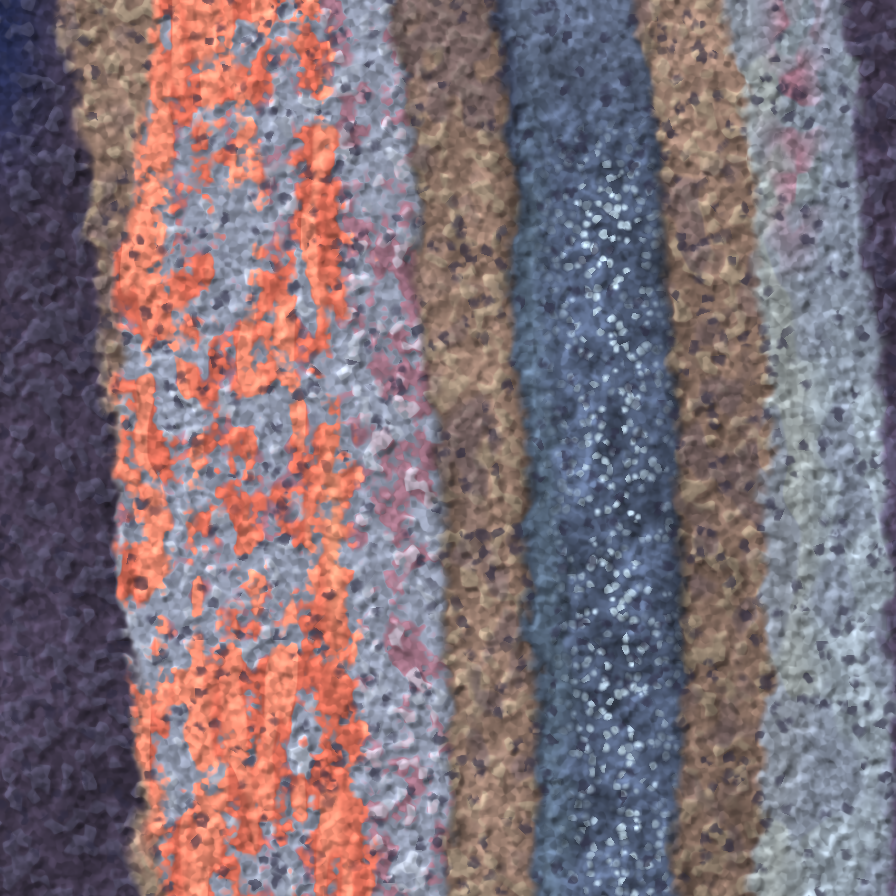
Give the GLSL for this texture, as a WebGL 1 fragment shader.

```glsl
precision highp float;
uniform vec2 u_resolution;

#define GRAIN_SCALE 84.0
#define PIT_SCALE 56.0
#define SPARK_SCALE 92.0
#define EDGE_SOFT 0.008
#define RELIEF 0.42
#define ORANGE vec3(0.88, 0.44, 0.36)
#define LICHEN vec3(0.57, 0.60, 0.68)
#define MAUVE vec3(0.60, 0.43, 0.50)
#define OCHRE vec3(0.55, 0.45, 0.40)
#define SLATE vec3(0.30, 0.35, 0.45)
#define BARK vec3(0.23, 0.20, 0.27)
#define PALE vec3(0.56, 0.61, 0.66)

vec3 hash3(vec2 c) {
  vec3 q = fract(c.xyx * vec3(0.1031, 0.1030, 0.0973));
  q += dot(q, q.yxz + 33.33);
  return fract((q.xxy + q.yzz) * q.zyx);
}

// x: distance to nearest point, y: smoothly blended cell value, z: nearest cell value
vec3 cells(vec2 p) {
  vec2 base = floor(p);
  float nearest = 9.0, id = 0.0, sum = 0.0, weight = 0.0;
  for (int j = -1; j <= 1; j++) {
    for (int i = -1; i <= 1; i++) {
      vec2 c = base + vec2(float(i), float(j));
      vec3 h = hash3(c);
      vec2 d = c + h.xy - p;
      float d2 = dot(d, d);
      float w = exp(-6.0 * d2);
      sum += w * h.z;
      weight += w;
      if (d2 < nearest) { nearest = d2; id = h.z; }
    }
  }
  return vec3(sqrt(nearest), sum / weight, id);
}

// Curve through x positions at the bottom, middle and top
float curve(float y, float low, float mid, float top) {
  return low * (2.0 * y - 1.0) * (y - 1.0) + mid * 4.0 * y * (1.0 - y) + top * y * (2.0 * y - 1.0);
}

float past(float x, float edge) {
  return smoothstep(-EDGE_SOFT, EDGE_SOFT, x - edge);
}

float bump(float x, float center, float width) {
  float d = (x - center) / width;
  return exp(-d * d);
}

void main() {
  vec2 p = gl_FragCoord.xy / u_resolution;
  float y = p.y;

  // Shared noise layers
  vec3 grain = cells(p * GRAIN_SCALE);
  float shifted = cells(p * GRAIN_SCALE + vec2(-0.35, 0.45)).y;
  float relief = grain.y - shifted;
  float fine = cells(p * GRAIN_SCALE * 1.9 + 31.0).y - 0.5;
  float clump = cells(p * vec2(46.0, 36.0) + 71.0).y;
  float blotch = cells(p * vec2(25.0, 15.0) + 7.0).y;
  float broad = cells(p * vec2(11.0, 6.0) + 19.0).y;
  float streak = cells(p * vec2(70.0, 11.0) + 43.0 + 0.8 * blotch).y;
  vec3 pit = cells(p * PIT_SCALE + 11.0);
  vec3 spark = cells(p * SPARK_SCALE + 57.0);

  // Ragged vertical bands
  float x = p.x + 0.003 * sin(y * 19.0 + 1.0) + 0.002 * sin(y * 47.0)
          + 0.012 * (blotch - 0.5) + 0.012 * (clump - 0.5) + 0.010 * (grain.y - 0.5);
  float orangeLeft = curve(y, 0.183, 0.130, 0.180);
  float orangeRight = curve(y, 0.500, 0.487, 0.440);
  float slateLeft = curve(y, 0.605, 0.583, 0.555);
  float slateRight = curve(y, 0.760, 0.752, 0.718);
  float paleLeft = curve(y, 0.842, 0.858, 0.812);

  // Dark bark, bluer in the upper corner
  vec3 bark = BARK * (0.72 + 0.35 * broad + 0.35 * clump);
  bark = mix(bark, vec3(0.13, 0.17, 0.33), 0.8 * bump(p.x, 0.0, 0.05) * smoothstep(0.72, 0.95, y));
  bark = mix(bark, vec3(0.31, 0.31, 0.40), 0.5 * smoothstep(0.5, 0.75, grain.y));

  // Brown and ochre strips
  vec3 ochre = OCHRE * (0.75 + 0.25 * blotch + 0.30 * clump);
  ochre = mix(ochre, vec3(0.63, 0.59, 0.50), 0.5 * smoothstep(0.5, 0.8, grain.y));
  ochre = mix(ochre, vec3(0.36, 0.31, 0.34), 0.6 * smoothstep(0.52, 0.75, 0.5 * clump + 0.5 * broad));

  // Orange wood under grey and mauve crust
  vec3 crust = mix(LICHEN, MAUVE, smoothstep(0.46, 0.64, 0.55 * clump + 0.25 * blotch + 0.2 * grain.y + 0.3 * fine + 0.02));
  crust = mix(crust, vec3(0.70, 0.73, 0.78), 0.6 * smoothstep(0.6, 0.85, grain.y));
  float seam = curve(y, 0.385, 0.370, 0.350);
  float bare = 0.32 * blotch + 0.30 * clump + 0.22 * streak + 0.16 * grain.y + 0.15 * fine;
  bare += 0.17 * bump(p.x, seam, 0.020) + 0.12 * bump(p.x, curve(y, 0.18, 0.162, 0.195), 0.016);
  bare += 0.06 * bump(p.x, 0.26, 0.06) * (1.0 - bump(y, 0.55, 0.2));
  bare += 0.06 * (1.0 - smoothstep(0.05, 0.3, y)) + 0.05 * smoothstep(0.85, 1.0, y);
  bare -= 0.35 * smoothstep(-0.11, -0.055, p.x - orangeRight);
  vec3 wood = mix(ORANGE * 0.92, vec3(0.94, 0.55, 0.45), smoothstep(0.4, 0.8, streak));
  wood = mix(wood, vec3(0.98, 0.68, 0.54), 0.7 * bump(p.x, seam, 0.013) * bump(y, 0.40, 0.12));
  vec3 painted = mix(crust, wood, smoothstep(0.48, 0.60, bare));

  // Slate with a teal rim and a trail of bright specks
  vec3 slate = SLATE * (0.62 + 0.30 * blotch + 0.45 * clump);
  slate = mix(slate, vec3(0.36, 0.44, 0.51), 0.6 * bump(x, slateLeft + 0.018, 0.018));
  slate = mix(slate, vec3(0.42, 0.46, 0.55), 0.5 * smoothstep(0.8, 1.0, y));
  slate = mix(slate, vec3(0.20, 0.22, 0.32), 0.7 * bump(x, slateLeft, 0.022) * smoothstep(0.72, 0.9, y));
  float trail = bump(p.x, curve(y, 0.695, 0.685, 0.670), 0.055) * (1.0 - smoothstep(0.76, 0.9, y));
  trail += 0.5 * bump(p.x, 0.67, 0.03) * bump(y, 0.73, 0.05);
  float glint = smoothstep(0.6, 0.15, spark.x + 0.5 * fine) * smoothstep(0.42, 0.75, spark.z);
  slate = mix(slate, vec3(0.72, 0.81, 0.88), clamp(glint * trail, 0.0, 1.0));

  // Pale crust with a mauve stain above
  vec3 pale = PALE * (0.80 + 0.18 * streak + 0.20 * clump);
  pale = mix(pale, vec3(0.60, 0.61, 0.57), 0.5 * bump(x, paleLeft + 0.02, 0.03));
  pale = mix(pale, vec3(0.46, 0.49, 0.58), 0.5 * smoothstep(0.5, 0.7, blotch));
  pale = mix(pale, MAUVE, bump(p.x, 0.885, 0.025) * smoothstep(0.65, 0.85, y) * smoothstep(0.25, 0.6, clump));

  // Join the bands from left to right
  vec3 color = mix(bark, ochre, past(x, curve(y, 0.157, 0.127, 0.070)));
  color = mix(color, painted, past(x, orangeLeft));
  color = mix(color, ochre, past(x, orangeRight));
  color = mix(color, slate, past(x, slateLeft));
  color = mix(color, ochre * mix(0.85, 1.05, y), past(x, slateRight));
  color = mix(color, pale, past(x, paleLeft));
  color = mix(color, bark * 1.15, past(x, curve(y, 1.00, 0.985, 0.945)));

  // Shadowed seams, raised grain and small pits
  float shade = bump(x, orangeRight, 0.009) + bump(x, slateLeft, 0.012) + bump(x, slateRight, 0.010);
  color *= 1.0 - 0.22 * shade;
  color *= 1.0 + RELIEF * relief + 0.35 * fine;
  float hole = smoothstep(0.5, 0.1, pit.x + 0.5 * fine) * smoothstep(0.68, 0.85, pit.z);
  color = mix(color, vec3(0.19, 0.18, 0.27), 0.55 * hole);
  gl_FragColor = vec4(clamp(color, 0.0, 1.0), 1.0);
}
```
